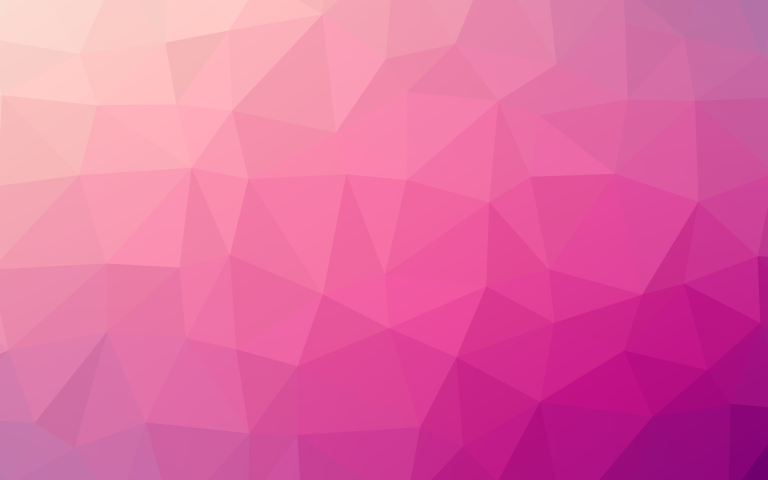
Write a WebGL 1 fragment shader that draws this background.

```glsl
precision highp float;
// A low-poly backdrop: a jittered grid of points is split into triangles, and
// each facet takes its tint from a smooth field that runs from peach (top left)
// through pink to deep purple (bottom right), with mauve in the other corners.

uniform vec2 u_resolution;

const vec2 GRID = vec2(10.0, 6.25);     // cells across and down the canvas
const vec2 GRID_SHIFT = vec2(0.2, 0.5); // places the first row of points
const float JITTER = 0.68;              // full spread of a point in its cell
const float FACET_CONTRAST = 0.045;     // random change of tone per facet
const float FLATNESS = 0.8;             // 1 = each facet has a single colour

const vec3 PEACH   = vec3(1.00, 0.89, 0.85);
const vec3 BLUSH   = vec3(0.99, 0.76, 0.75);
const vec3 ROSE    = vec3(0.98, 0.55, 0.68);
const vec3 PINK    = vec3(0.96, 0.41, 0.64);
const vec3 CERISE  = vec3(0.91, 0.28, 0.60);
const vec3 MAGENTA = vec3(0.74, 0.05, 0.51);
const vec3 PURPLE  = vec3(0.45, 0.00, 0.45);
const vec3 MAUVE   = vec3(0.71, 0.45, 0.66);

float hash(vec2 p) {
  return fract(sin(dot(p, vec2(127.1, 311.7))) * 43758.55);
}

float ramp(float from, float to, float x) {
  return clamp((x - from) / (to - from), 0.0, 1.0);
}

// Smooth colour field; p runs from (0,0) at the top left to (1,1).
vec3 fieldColor(vec2 p) {
  float along = 0.5 * (p.x + p.y);
  float across = p.x - p.y;
  vec3 color = mix(PEACH, BLUSH, ramp(0.0, 0.16, along));
  color = mix(color, ROSE, ramp(0.16, 0.35, along));
  color = mix(color, PINK, ramp(0.35, 0.50, along));
  color = mix(color, CERISE, ramp(0.50, 0.62, along));
  color = mix(color, MAGENTA, ramp(0.62, 0.80, along));
  color = mix(color, PURPLE, ramp(0.80, 1.0, along));
  float corner = across * across * smoothstep(0.1, 0.5, along);
  return mix(color, MAUVE, clamp(corner, 0.0, 1.0));
}

// Jittered mesh point of a grid cell.
vec2 meshPoint(vec2 cell) {
  vec2 offset = vec2(hash(cell), hash(cell + 37.3)) - 0.5;
  return cell + GRID_SHIFT + JITTER * offset;
}

// Signed distance from the line a-b, positive on its right-hand side.
float edgeDistance(vec2 p, vec2 a, vec2 b) {
  vec2 d = normalize(b - a);
  return d.x * (p.y - a.y) - d.y * (p.x - a.x);
}

// Facet colour in rgb weighted by its antialiased coverage in a.
vec4 facet(vec2 p, vec2 a, vec2 b, vec2 c, float pixel) {
  float inside = min(edgeDistance(p, a, b),
                 min(edgeDistance(p, b, c), edgeDistance(p, c, a)));
  float coverage = clamp(0.5 + inside / pixel, 0.0, 1.0);
  vec2 center = (a + b + c) / 3.0;
  vec3 color = fieldColor(mix(p, center, FLATNESS) / GRID);
  color += FACET_CONTRAST * (hash(floor(center * 64.0)) - 0.5);
  return vec4(color, 1.0) * coverage;
}

// Two facets of one quad, split along its shorter diagonal.
vec4 quad(vec2 p, vec2 cell, float pixel) {
  vec2 a = meshPoint(cell);
  vec2 b = meshPoint(cell + vec2(1.0, 0.0));
  vec2 c = meshPoint(cell + vec2(1.0, 1.0));
  vec2 d = meshPoint(cell + vec2(0.0, 1.0));
  if (distance(a, c) < distance(b, d)) {
    return facet(p, a, b, c, pixel) + facet(p, a, c, d, pixel);
  }
  return facet(p, a, b, d, pixel) + facet(p, b, c, d, pixel);
}

void main() {
  vec2 uv = gl_FragCoord.xy / u_resolution;
  vec2 p = vec2(uv.x, 1.0 - uv.y) * GRID;
  float pixel = GRID.y / u_resolution.y;

  // Gather the facets of the nearby quads over the bare colour field.
  vec2 home = floor(p - GRID_SHIFT);
  vec4 sum = vec4(fieldColor(p / GRID), 1.0) * 0.001;
  for (int j = -1; j <= 1; j++) {
    for (int i = -1; i <= 1; i++) {
      sum += quad(p, home + vec2(float(i), float(j)), pixel);
    }
  }
  gl_FragColor = vec4(clamp(sum.rgb / sum.a, 0.0, 1.0), 1.0);
}
```
